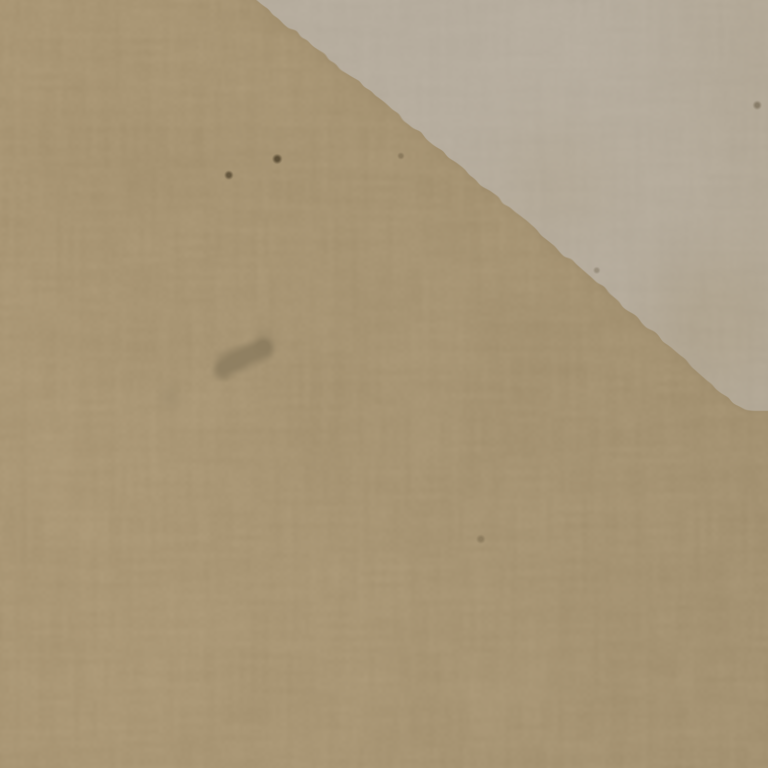
Give the GLSL for this texture, as a Shadertoy shader.

```glsl
// Tan woven paper with a pale grey sheet over its upper right corner, a smudge and specks.

const vec3 TAN_LEFT = vec3(0.670, 0.594, 0.460);
const vec3 TAN_RIGHT = vec3(0.645, 0.574, 0.446);
const vec3 SHEET_COOL = vec3(0.716, 0.680, 0.622);
const vec3 SHEET_WARM = vec3(0.690, 0.645, 0.565);
const vec3 SMUDGE_COLOR = vec3(0.540, 0.480, 0.365);
const vec3 SPECK_COLOR = vec3(0.330, 0.280, 0.190);

const vec2 EDGE_START = vec2(0.332, 1.0);
const vec2 EDGE_END = vec2(0.957, 0.473);
const float EDGE_BOW = 0.009;
const float EDGE_ROUGHNESS = 0.0022;
const float SHEET_BOTTOM = 0.465;
const float CORNER_ROUNDING = 0.012;

const float MOTTLE_AMOUNT = 0.020;
const float WEAVE_AMOUNT = 0.014;
const float GRAIN_AMOUNT = 0.010;

float hash(vec2 p) {
    return fract(sin(dot(p, vec2(127.1, 311.7))) * 43758.5453);
}

float noise(vec2 p) {
    vec2 i = floor(p);
    vec2 f = fract(p);
    f = f * f * (3.0 - 2.0 * f);
    return mix(mix(hash(i), hash(i + vec2(1.0, 0.0)), f.x),
               mix(hash(i + vec2(0.0, 1.0)), hash(i + vec2(1.0, 1.0)), f.x), f.y);
}

float fbm(vec2 p) {
    float sum = 0.0;
    float amplitude = 0.5;
    for (int i = 0; i < 4; i++) {
        sum += amplitude * noise(p);
        p = p * 2.03 + 17.3;
        amplitude *= 0.5;
    }
    return sum;
}

float smoothMax(float a, float b, float k) {
    float h = max(k - abs(a - b), 0.0) / k;
    return max(a, b) + 0.25 * h * h * k;
}

float segmentDistance(vec2 p, vec2 a, vec2 b) {
    vec2 ab = b - a;
    return length(p - a - ab * clamp(dot(p - a, ab) / dot(ab, ab), 0.0, 1.0));
}

// Negative inside the pale sheet.
float sheetDistance(vec2 p) {
    vec2 along = EDGE_END - EDGE_START;
    float t = (p.x - EDGE_START.x) / along.x;
    float bow = EDGE_BOW * 4.0 * t * (1.0 - t);
    float edgeY = EDGE_START.y + along.y * t + bow;
    float slanted = (edgeY - p.y) * along.x / length(along);
    slanted += EDGE_ROUGHNESS * (noise(p * 75.0) - 0.5) * 2.0;
    return smoothMax(slanted, SHEET_BOTTOM - p.y, CORNER_ROUNDING);
}

float blob(vec2 p, vec2 center, float radius) {
    vec2 d = (p - center) / radius;
    return exp(-dot(d, d));
}

float speck(vec2 p, vec2 center, float radius) {
    return 1.0 - smoothstep(radius * 0.35, radius * 1.4, length(p - center));
}

void mainImage(out vec4 fragColor, in vec2 fragCoord) {
    vec2 uv = fragCoord / iResolution.xy;
    float pixel = 1.0 / min(iResolution.x, iResolution.y);

    // Base tones of the two papers
    vec3 tan_ = mix(TAN_LEFT, TAN_RIGHT, smoothstep(0.0, 1.0, uv.x * 0.85 + uv.y * 0.15));
    tan_ -= 0.012 * blob(uv, vec2(0.12, 0.78), 0.16);
    float warmth = 0.75 * blob(uv, vec2(0.92, 0.58), 0.09)
                 + 0.50 * blob(uv, vec2(0.73, 0.76), 0.09)
                 + 0.55 * smoothstep(0.75, 1.05, uv.x);
    vec3 sheet = mix(SHEET_COOL, SHEET_WARM, clamp(warmth, 0.0, 1.0));

    // Cloudy mottling, crossed fibres and fine grain
    float mottle = fbm(uv * 9.0) - 0.47;
    float weave = noise(uv * vec2(130.0, 16.0)) + noise(uv * vec2(16.0, 130.0) + 41.0) - 1.0;
    float grain = noise(uv * 210.0) - 0.5;
    float texture_ = MOTTLE_AMOUNT * mottle + WEAVE_AMOUNT * weave + GRAIN_AMOUNT * grain;

    // Sheet with a thin shaded rim
    float d = sheetDistance(uv);
    float inside = 1.0 - smoothstep(-pixel, pixel, d);
    vec3 color = mix(tan_ + texture_, sheet + 0.6 * texture_, inside);
    color -= 0.022 * exp(-max(d, 0.0) / 0.006) * (1.0 - inside);

    // Smudge and its faint companion
    float smear = segmentDistance(uv, vec2(0.290, 0.522), vec2(0.342, 0.547));
    smear += 0.008 * (noise(uv * 55.0) - 0.5);
    float smudge = 0.80 * (1.0 - smoothstep(0.003, 0.021, smear));
    smudge += 0.25 * blob(uv, vec2(0.345, 0.560), 0.013);
    smudge += 0.22 * blob(uv, vec2(0.221, 0.483), 0.014);
    color = mix(color, SMUDGE_COLOR, clamp(smudge, 0.0, 0.85));

    // Specks
    float specks = 0.80 * speck(uv, vec2(0.298, 0.772), 0.0050);
    specks += 0.90 * speck(uv, vec2(0.361, 0.793), 0.0055);
    specks += 0.35 * speck(uv, vec2(0.522, 0.797), 0.0040);
    specks += 0.45 * speck(uv, vec2(0.986, 0.863), 0.0050);
    specks += 0.30 * speck(uv, vec2(0.626, 0.298), 0.0050);
    specks += 0.30 * speck(uv, vec2(0.777, 0.648), 0.0040);
    color = mix(color, SPECK_COLOR, specks);

    fragColor = vec4(color, 1.0);
}
```
